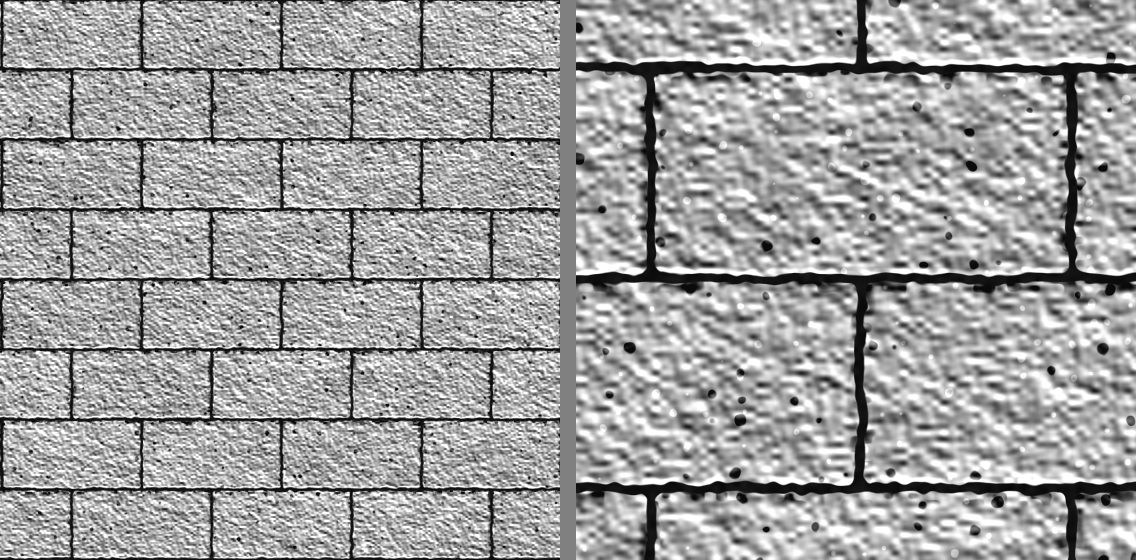
Left, the full canvas; right, a detail of the centre.
Reproduce this texture map procedurally as a WebGL 1 fragment shader.

```glsl
precision highp float;
// Seamless running-bond wall of rough grey stone blocks with dark, chipped joints.

uniform vec2 u_resolution;

const vec2 BRICKS = vec2(4.0, 8.0);
const vec2 JOINT_SHIFT = vec2(0.003, 0.001);
const float JOINT_HALF = 0.0027;
const float CORNER = 0.004;
const float STONE = 0.665;
const float MORTAR = 0.035;

float hash(vec2 p) {
  vec3 q = fract(p.xyx * 0.1031);
  q += dot(q, q.yzx + 33.33);
  return fract((q.x + q.y) * q.z);
}

// Value noise whose lattice wraps after a whole number of cells.
float noise(vec2 p, vec2 period) {
  vec2 i = floor(p);
  vec2 f = fract(p);
  f = f * f * (3.0 - 2.0 * f);
  vec2 a = mod(i, period);
  vec2 b = mod(i + 1.0, period);
  return mix(mix(hash(a), hash(vec2(b.x, a.y)), f.x),
             mix(hash(vec2(a.x, b.y)), hash(b), f.x), f.y);
}

float tiledNoise(vec2 uv, vec2 cells) {
  return noise(uv * cells, cells);
}

// Slope of the noise seen under a light from the lower left.
float relief(vec2 uv, vec2 cells, float reach) {
  vec2 stepUp = vec2(0.45, 0.9) * reach;
  return tiledNoise(uv + stepUp, cells) - tiledNoise(uv - stepUp, cells);
}

// Slanted tooling marks; the whole-number shear keeps them seamless.
float toolMarks(vec2 uv) {
  vec2 sheared = vec2(uv.x * 60.0, uv.y * 220.0 + uv.x * 110.0);
  return noise(sheared, vec2(60.0, 110.0)) - 0.5;
}

// Sparse irregular specks, each kept inside its own cell.
float specks(vec2 uv, float cells, float density, float seed, float px) {
  vec2 p = uv * cells;
  vec2 id = mod(floor(p), cells) + seed;
  vec2 centre = 0.3 + 0.4 * vec2(hash(id + 7.0), hash(id + 19.0));
  float present = step(hash(id), density);
  float size = mix(0.07, 0.23, hash(id + 31.0));
  float ragged = 0.16 * (tiledNoise(uv, vec2(256.0)) - 0.5);
  float d = length(fract(p) - centre) - size + ragged;
  float soft = max(px * cells, 0.05);
  return present * (1.0 - smoothstep(-soft, soft, d));
}

float roundedBox(vec2 p, vec2 halfSize, float radius) {
  vec2 q = abs(p) - halfSize + radius;
  return length(max(q, 0.0)) + min(max(q.x, q.y), 0.0) - radius;
}

// Worn outline offset, coarse chips plus fine crumbs.
vec2 edgeWear(vec2 uv) {
  vec2 coarse = vec2(tiledNoise(uv, vec2(72.0)), tiledNoise(uv + 0.37, vec2(80.0)));
  vec2 fine = vec2(tiledNoise(uv, vec2(190.0)), tiledNoise(uv + 0.61, vec2(180.0)));
  return (coarse - 0.5) * 0.0025 + (fine - 0.5) * 0.0022;
}

float stoneFace(vec2 uv, float px) {
  float tone = STONE;
  tone += 0.50 * relief(uv, vec2(210.0, 280.0), 0.0018);
  tone += 0.34 * relief(uv, vec2(110.0, 150.0), 0.0025);
  tone += 0.28 * toolMarks(uv);
  tone += 0.10 * (tiledNoise(uv, vec2(28.0, 40.0)) - 0.5);
  tone += 0.24 * specks(uv, 96.0, 0.14, 53.0, px);
  tone -= 0.52 * specks(uv, 64.0, 0.12, 11.0, px);
  return tone;
}

// Lit lower and left lips, crumbled shade along the upper and right edges.
float edgeShade(vec2 local, vec2 halfSize, vec2 uv) {
  vec2 low = local + halfSize;
  vec2 high = halfSize - local;
  float chips = tiledNoise(uv, vec2(150.0, 210.0));
  float patches = tiledNoise(uv, vec2(44.0, 64.0));
  float lip = 1.0 - smoothstep(0.0015, 0.0045, low.y);
  float leftLip = 1.0 - smoothstep(0.001, 0.004, low.x);
  float topBand = 1.0 - smoothstep(0.001, 0.009, high.y);
  float sideBand = 1.0 - smoothstep(0.001, 0.006, min(high.x, low.x));
  float crumbs = smoothstep(0.45, 0.7, chips);
  return lip * (0.2 + 0.35 * patches) + leftLip * 0.22 * patches
       - topBand * crumbs * 0.5 - sideBand * crumbs * 0.35;
}

void main() {
  vec2 uv = gl_FragCoord.xy / u_resolution;
  float px = 1.0 / min(u_resolution.x, u_resolution.y);

  // Alternate rows slide by half a block.
  vec2 grid = (uv - JOINT_SHIFT) * BRICKS;
  grid.x += 0.5 * (1.0 - mod(floor(grid.y), 2.0));
  vec2 brick = mod(floor(grid), BRICKS);
  vec2 local = (fract(grid) - 0.5) / BRICKS + edgeWear(uv);
  vec2 halfSize = 0.5 / BRICKS - JOINT_HALF;

  // Each block has its own tone and a pale upper band of varying strength.
  float haze = smoothstep(0.01, 0.04, local.y) * hash(brick + 5.0);
  float tone = stoneFace(uv, px) + 0.04 * (hash(brick + 41.0) - 0.5) + 0.07 * haze;
  tone += edgeShade(local, halfSize, uv);

  float edge = roundedBox(local, halfSize, CORNER);
  float joint = smoothstep(-px, px, edge);
  float grit = 0.06 * tiledNoise(uv, vec2(240.0));
  gl_FragColor = vec4(vec3(mix(clamp(tone, 0.04, 1.0), MORTAR + grit, joint)), 1.0);
}
```
